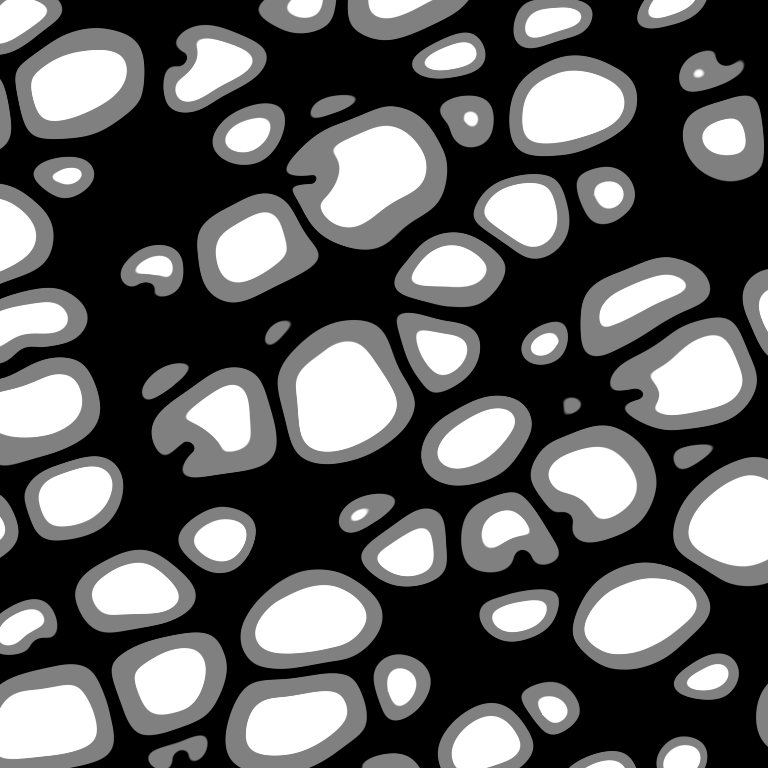
Write a WebGL 1 fragment shader that draws this pattern.

```glsl
precision highp float;

uniform vec2 u_resolution;

#define CELLS 7.2          // cells across the canvas
#define TILT 0.35          // direction of elongation, radians
#define STRETCH 1.14       // elongation along the tilt
#define JITTER 0.72        // scatter of the cell centres
#define MIN_RADIUS 0.27    // radii in cell units
#define MAX_RADIUS 0.80
#define GAP 0.05           // half the dark space between cells
#define RING 0.18          // sheath thickness per radius
#define SHARPNESS 14.0     // higher gives tighter corners
#define WARP 0.13          // waviness of the outlines
#define NOTCHED 0.22       // share of cells with a notch

float hash(vec2 p) {
  return fract(sin(dot(p, vec2(127.1, 311.7))) * 43758.5453);
}

float noise(vec2 p) {
  vec2 i = floor(p), f = fract(p);
  f = f * f * (3.0 - 2.0 * f);
  return mix(mix(hash(i), hash(i + vec2(1.0, 0.0)), f.x),
             mix(hash(i + vec2(0.0, 1.0)), hash(i + 1.0), f.x), f.y);
}

vec2 cellCentre(vec2 id) {
  vec2 h = vec2(hash(id + 3.7), hash(id + 19.3));
  return id + 0.5 + JITTER * (h - 0.5);
}

float cellRadius(vec2 id) {
  return mix(MIN_RADIUS, MAX_RADIUS, hash(id + 41.9));
}

// Owner of a point in the radius-weighted Voronoi diagram
vec2 owningCell(vec2 q) {
  vec2 base = floor(q), owner = base;
  float best = 1e5;
  for (int y = -2; y <= 2; y++) {
    for (int x = -2; x <= 2; x++) {
      vec2 id = base + vec2(float(x), float(y));
      vec2 v = q - cellCentre(id);
      float r = cellRadius(id);
      float power = dot(v, v) - r * r;
      if (power < best) {
        best = power;
        owner = id;
      }
    }
  }
  return owner;
}

// Rounded depth inside a cell: smooth minimum over all its limits
float cellDepth(vec2 q, vec2 id) {
  vec2 squeeze = vec2(1.0 / STRETCH, STRETCH);
  vec2 centre = cellCentre(id);
  vec2 v = q - centre;
  float r = cellRadius(id);

  // Ellipse limit
  float len = length(v) + 1e-4;
  float rim = (r - len) * len / (length(v * squeeze) + 1e-4);
  float sum = exp(-SHARPNESS * rim);

  // Borders with the neighbours
  for (int y = -2; y <= 2; y++) {
    for (int x = -2; x <= 2; x++) {
      if (x == 0 && y == 0) continue;
      vec2 other = id + vec2(float(x), float(y));
      vec2 toOther = cellCentre(other) - centre;
      vec2 w = v - toOther;
      float s = cellRadius(other);
      float border = (dot(w, w) - dot(v, v) + r * r - s * s)
                   / (2.0 * length(toOther * squeeze));
      sum += exp(-SHARPNESS * border);
    }
  }

  // Occasional notch reaching in from outside
  if (hash(id + 67.1) < NOTCHED) {
    float angle = 6.2832 * hash(id + 83.3);
    vec2 dir = vec2(cos(angle), sin(angle));
    float along = clamp(dot(v, dir), 0.55 * r, 2.0);
    sum += exp(-SHARPNESS * length(v - dir * along));
  }
  return -log(sum) / SHARPNESS;
}

void main() {
  vec2 p = gl_FragCoord.xy / u_resolution.y * CELLS;
  float edge = 0.6 * CELLS / u_resolution.y;

  // Wavy, tilted and stretched cell space
  p += WARP * (vec2(noise(p * 1.9 + 5.0), noise(p * 1.9 + 57.0)) - 0.5);
  float c = cos(TILT), s = sin(TILT);
  vec2 q = vec2(c * p.x + s * p.y, c * p.y - s * p.x);
  q *= vec2(1.0 / STRETCH, STRETCH);

  vec2 id = owningCell(q);
  float depth = cellDepth(q, id) - GAP * mix(0.7, 1.3, hash(id + 97.7));

  // Sheath thickness varies by cell and slightly along the outline
  float ring = (0.03 + RING * cellRadius(id)) * mix(0.8, 1.2, hash(id + 11.3));
  ring *= 0.8 + 0.4 * noise(p * 2.3 + 31.0);

  float body = smoothstep(-edge, edge, depth);
  float core = smoothstep(-edge, edge, depth - ring);
  gl_FragColor = vec4(vec3(0.5 * (body + core)), 1.0);
}
```
